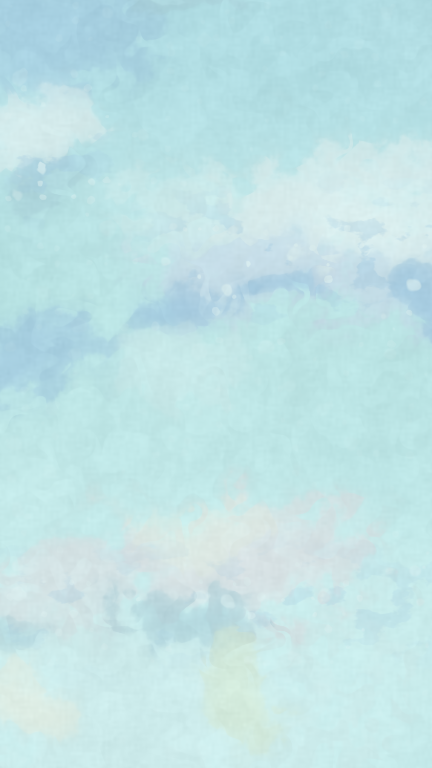
Write a Shadertoy shader that draws this texture.

```glsl
const vec3 SKY_TOP = vec3(0.69, 0.865, 0.89);
const vec3 SKY_MID = vec3(0.725, 0.89, 0.89);
const vec3 SKY_LOW = vec3(0.775, 0.92, 0.92);
const vec3 WHITE = vec3(0.86, 0.935, 0.935);
const vec3 MIST = vec3(0.81, 0.925, 0.925);
const vec3 LAVENDER = vec3(0.78, 0.86, 0.91);
const vec3 BLUE = vec3(0.63, 0.785, 0.875);
const vec3 GREY = vec3(0.66, 0.81, 0.845);
const vec3 PINK = vec3(0.85, 0.885, 0.895);
const vec3 CREAM = vec3(0.88, 0.93, 0.89);
const vec3 YELLOW = vec3(0.84, 0.92, 0.84);
const float WARP = 0.10;      // bending of the cloud outlines
const float RAGGED = 1.5;     // roughness of the cloud outlines
const float DAB_SCALE = 24.0; // brush dabs across the width
const float CRISP = 0.38;     // share of hard edged paint
const float WEAVE = 0.014;    // strength of the paper grain

float hash(vec2 p) {
    vec3 q = fract(p.xyx * vec3(0.1031, 0.1030, 0.0973));
    q += dot(q, q.yzx + 33.33);
    return fract((q.x + q.y) * q.z);
}

float noise(vec2 p) {
    vec2 i = floor(p), f = fract(p);
    f = f * f * (3.0 - 2.0 * f);
    return mix(mix(hash(i), hash(i + vec2(1, 0)), f.x),
               mix(hash(i + vec2(0, 1)), hash(i + vec2(1, 1)), f.x), f.y);
}

float fbm(vec2 p) {
    float sum = 0.0, gain = 0.5;
    for (int i = 0; i < 5; i++) {
        sum += gain * noise(p);
        p = mat2(1.6, 1.2, -1.2, 1.6) * p + 7.3;
        gain *= 0.5;
    }
    return sum;
}

// Soft-bordered cells, each with its own random value
float dabs(vec2 p) {
    vec2 cell = floor(p);
    float sum = 0.0, total = 0.0;
    for (int y = -1; y <= 1; y++)
    for (int x = -1; x <= 1; x++) {
        vec2 id = cell + vec2(x, y);
        vec2 centre = id + vec2(hash(id), hash(id + 51.0));
        float weight = exp(-18.0 * length(p - centre));
        sum += weight * hash(id + 97.0);
        total += weight;
    }
    return sum / total;
}

// One ragged blot; q holds the bent position and the edge noise
void paint(inout vec3 color, vec3 pigment, vec3 q, vec2 centre, vec2 radius, float amount) {
    float d = length((q.xy - centre) / radius) + q.z;
    float soft = 1.0 - smoothstep(0.25, 1.4, d);
    float hard = 1.0 - smoothstep(0.82, 1.0, d);
    color = mix(color, pigment, amount * mix(soft, hard, CRISP));
}

// Sparse round drops, one at most in each grid cell
float drops(vec2 p, float scale, float share) {
    vec2 id = floor(p * scale), f = fract(p * scale);
    vec2 centre = 0.35 + 0.3 * vec2(hash(id + 11.0), hash(id + 23.0));
    float radius = mix(0.08, 0.26, hash(id + 37.0));
    float wobble = 0.12 * (noise(p * scale * 5.0) - 0.5);
    float disc = 1.0 - smoothstep(radius - 0.05, radius + 0.05, length(f - centre) + wobble);
    return disc * step(1.0 - share, hash(id + 5.0));
}

void mainImage(out vec4 fragColor, in vec2 fragCoord) {
    vec2 uv = fragCoord / iResolution.xy;
    vec2 p = vec2(uv.x, uv.y * 1.778);
    float dab = dabs(p * DAB_SCALE + 2.0 * noise(p * 20.0));
    float fine = fbm(p * 16.0 + 4.0);
    vec2 bend = vec2(fbm(p * 4.5), fbm(p * 4.5 + 31.0)) - 0.48;
    float edge = RAGGED * (0.6 * (fine - 0.48) + 0.22 * (dab - 0.5));
    vec3 q = vec3(p + 2.0 * WARP * bend, edge);

    // Sky wash
    vec3 color = mix(SKY_LOW, SKY_MID, smoothstep(0.15, 0.62, uv.y));
    color = mix(color, SKY_TOP, smoothstep(0.55, 1.0, uv.y));
    color += 0.04 * (fbm(p * 3.0 + 9.0) - 0.48) * vec3(1.0, 0.5, 0.4);

    // Blue shadows
    paint(color, BLUE, q, vec2(0.08, 1.70), vec2(0.26, 0.15), 0.65);
    paint(color, GREY, q, vec2(0.43, 1.77), vec2(0.14, 0.03), 0.7);
    paint(color, GREY, q, vec2(0.12, 1.37), vec2(0.13, 0.08), 0.7);
    paint(color, BLUE, q, vec2(0.05, 0.96), vec2(0.24, 0.11), 0.75);

    // Upper clouds
    paint(color, WHITE, q, vec2(0.07, 1.48), vec2(0.19, 0.11), 0.85);
    paint(color, LAVENDER, q, vec2(0.60, 1.16), vec2(0.25, 0.14), 0.85);
    paint(color, BLUE, q, vec2(0.42, 1.08), vec2(0.14, 0.07), 0.8);
    paint(color, BLUE, q, vec2(0.66, 1.08), vec2(0.10, 0.04), 0.7);
    paint(color, MIST, q, vec2(0.44, 1.30), vec2(0.17, 0.10), 0.85);
    paint(color, LAVENDER, q, vec2(0.92, 1.14), vec2(0.20, 0.15), 0.8);
    paint(color, WHITE, q, vec2(0.84, 1.31), vec2(0.31, 0.16), 0.95);
    paint(color, BLUE, q, vec2(1.00, 1.08), vec2(0.06, 0.09), 0.8);
    paint(color, MIST, q, vec2(0.42, 0.92), vec2(0.17, 0.11), 0.65);

    // Lower clouds
    paint(color, MIST, q, vec2(0.35, 0.14), vec2(0.55, 0.32), 0.8);
    paint(color, PINK, q, vec2(0.18, 0.42), vec2(0.20, 0.10), 0.75);
    paint(color, PINK, q, vec2(0.56, 0.49), vec2(0.30, 0.16), 0.95);
    paint(color, CREAM, q, vec2(0.48, 0.57), vec2(0.18, 0.08), 0.6);
    paint(color, GREY, q, vec2(0.46, 0.37), vec2(0.19, 0.08), 0.7);
    paint(color, GREY, q, vec2(0.05, 0.32), vec2(0.09, 0.05), 0.5);
    paint(color, YELLOW, q, vec2(0.56, 0.17), vec2(0.12, 0.15), 0.7);
    paint(color, CREAM, q, vec2(0.06, 0.16), vec2(0.10, 0.11), 0.85);

    // Torn marks and drops along the cloud bands
    float band = exp(-pow((p.y - 1.17) / 0.14, 2.0)) * smoothstep(0.25, 0.5, p.x);
    band += exp(-pow((p.y - 0.38) / 0.12, 2.0)) * 0.6;
    band += exp(-dot(p - vec2(0.12, 1.42), p - vec2(0.12, 1.42)) / 0.02);
    float torn = smoothstep(0.58, 0.66, fbm(p * vec2(13.0, 20.0) + 60.0));
    color = mix(color, BLUE, 0.4 * torn * min(band, 1.0));
    float splash = drops(p, 14.0, 0.22) + drops(p + 3.7, 27.0, 0.16);
    color = mix(color, WHITE, min(splash, 1.0) * (0.08 + 0.6 * min(band, 1.0)));

    // Dab tone and paper grain
    color += 0.022 * (dab - 0.5) + 0.035 * (fine - 0.48);
    color += WEAVE * (noise(p * vec2(150.0, 60.0)) + noise(p * vec2(60.0, 150.0)) - 1.0);
    fragColor = vec4(clamp(color, 0.0, 1.0), 1.0);
}
```
